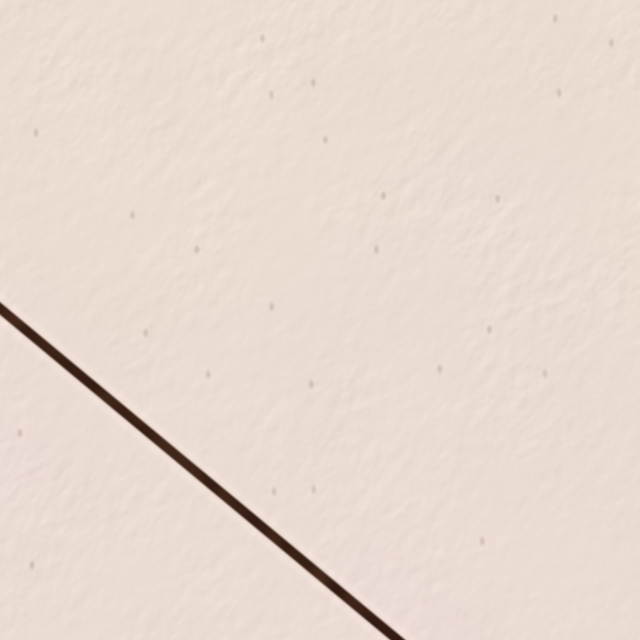
Give the GLSL for this texture, as a WebGL 2 fragment shader.

```glsl
#version 300 es
precision highp float;
// Pale plaster wall with fine grain, crossed by one dark slanting wire.

uniform vec2 u_resolution;
out vec4 fragColor;

float hash(vec2 p) {
    vec3 q = fract(vec3(p.xyx) * 0.1031);
    q += dot(q, q.yzx + 33.33);
    return fract((q.x + q.y) * q.z);
}

float valueNoise(vec2 p) {
    vec2 cell = floor(p), f = fract(p);
    f = f * f * (3.0 - 2.0 * f);
    float low = mix(hash(cell), hash(cell + vec2(1, 0)), f.x);
    float high = mix(hash(cell + vec2(0, 1)), hash(cell + vec2(1, 1)), f.x);
    return mix(low, high, f.y);
}

float fbm(vec2 p) {
    float sum = 0.0, amplitude = 0.5;
    for (int i = 0; i < 4; i++) {
        sum += amplitude * valueNoise(p);
        p = mat2(1.6, 1.2, -1.2, 1.6) * p + 7.3;
        amplitude *= 0.5;
    }
    return sum;
}

// Height of the plaster, stretched along a falling diagonal
float plaster(vec2 uv) {
    vec2 along = mat2(0.77, 0.64, -0.64, 0.77) * uv;
    return fbm(along * vec2(65.0, 42.0) + 20.0);
}

// Sparse small pits, at most one in each grid cell
float pits(vec2 uv) {
    vec2 p = uv * 11.0, cell = floor(p);
    float present = step(0.8, hash(cell + 61.0));
    vec2 center = 0.25 + 0.5 * vec2(hash(cell + 13.0), hash(cell + 37.0));
    vec2 offset = (fract(p) - center) * vec2(1.3, 0.8);
    return present * (1.0 - smoothstep(0.01, 0.09, length(offset)));
}

void main() {
    vec2 uv = gl_FragCoord.xy / u_resolution;
    float pixel = 1.0 / min(u_resolution.x, u_resolution.y);

    // Broad drift between pinkish and creamy plaster
    float cream = 0.6 * fbm(uv * 3.0 + 4.0) + 0.35 * smoothstep(0.1, 0.9, uv.y);
    vec3 color = mix(vec3(0.918, 0.855, 0.832), vec3(0.925, 0.866, 0.815), cream);
    color += 0.012 * (fbm(uv * 8.0 + 31.0) - 0.47);

    // Raking light over the relief, and pits
    float relief = plaster(uv) - plaster(uv + vec2(-0.004, 0.005));
    color += 0.05 * relief * (0.4 + 1.2 * valueNoise(uv * 9.0 + 50.0));
    color -= vec3(0.09, 0.10, 0.10) * pits(uv);

    // Wire with pale fringes and a warm core
    float wireDist = abs(dot(uv - vec2(0.0, 0.518), vec2(0.640, 0.768)));
    color += 0.022 * exp(-pow((wireDist - 0.015) / 0.005, 2.0));
    float soft = max(0.0028, pixel);
    float wire = 1.0 - smoothstep(0.0075 - soft, 0.0075 + soft, wireDist);
    vec3 wireColor = mix(vec3(0.19, 0.10, 0.065), vec3(0.27, 0.16, 0.11), valueNoise(uv * 40.0));
    color = mix(color, wireColor, wire);

    fragColor = vec4(color, 1.0);
}
```
